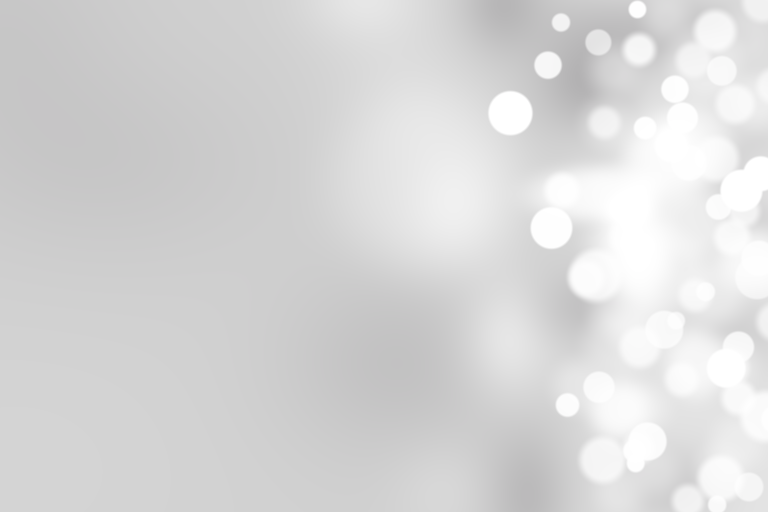
Reproduce this background procedurally as a Shadertoy shader.

```glsl
const vec3 PAPER = vec3(0.818);
const vec3 SHADE = vec3(0.68, 0.675, 0.68);
const vec3 LIGHT = vec3(0.955);
const vec3 WHITE = vec3(1.0);

// Lead disc: centre and radius, in canvas heights
const vec3 LEAD_DISC = vec3(0.997, 0.779, 0.043);

// Left limit of the scattered discs at the bottom and at the top
const float EDGE_LOW = 1.10;
const float EDGE_HIGH = 1.02;
const float RIGHT_LIMIT = 1.52;

// Layers: disc count, smallest radius, largest radius, blur
const vec4 HAZE_LAYER = vec4(24.0, 0.040, 0.075, 0.030);
const vec4 SOFT_LAYER = vec4(26.0, 0.030, 0.052, 0.010);
const vec4 CRISP_LAYER = vec4(30.0, 0.017, 0.043, 0.003);

vec3 hash3(float n) {
    vec3 q = fract(n * vec3(0.1031, 0.1030, 0.0973));
    q += dot(q, q.yzx + 33.33);
    return fract((q.xxy + q.yzz) * q.zyx);
}

// Elliptic patch that fades out smoothly
float patchAt(vec2 p, vec2 centre, vec2 size) {
    vec2 q = (p - centre) / size;
    return exp(-dot(q, q));
}

// Elliptic patch with a flat top and a quicker fall
float plateauAt(vec2 p, vec2 centre, vec2 size) {
    vec2 q = (p - centre) / size;
    float d = dot(q, q);
    return exp(-d * d);
}

float disc(vec2 p, vec2 centre, float radius, float blur) {
    float soft = max(blur, 0.75 / iResolution.y);
    return 1.0 - smoothstep(radius - soft, radius + soft, length(p - centre));
}

// Broad grey field with its shadows and glows
vec3 backdrop(vec2 p) {
    float shadow = 0.25 * patchAt(p, vec2(0.22, 0.68), vec2(0.32, 0.20));
    shadow += 0.26 * patchAt(p, vec2(0.00, 0.95), vec2(0.25));
    shadow += 0.42 * patchAt(p, vec2(0.78, 0.29), vec2(0.22, 0.18));
    shadow += 0.65 * patchAt(p, vec2(1.03, 0.03), vec2(0.09, 0.13));
    shadow += 0.75 * patchAt(p, vec2(0.98, 0.99), vec2(0.08, 0.09));
    vec3 colour = mix(PAPER, SHADE, min(shadow, 1.0));

    float glow = 0.10 * patchAt(p, vec2(0.03, 0.08), vec2(0.40, 0.30));
    glow += 0.48 * plateauAt(p, vec2(0.84, 0.64), vec2(0.20, 0.18));
    glow += 0.42 * patchAt(p, vec2(0.89, 0.60), vec2(0.10, 0.12));
    glow += 0.32 * patchAt(p, vec2(0.80, 0.84), vec2(0.15, 0.13));
    glow += 0.58 * patchAt(p, vec2(0.71, 1.01), vec2(0.12, 0.09));
    glow += 0.70 * patchAt(p, vec2(1.00, 0.34), vec2(0.09, 0.12));
    glow += 0.25 * patchAt(p, vec2(0.87, 0.04), vec2(0.10, 0.10));
    glow += 0.55 * smoothstep(1.02, 1.28, p.x);
    colour = mix(colour, LIGHT, min(glow, 1.0));

    float pocket = 0.80 * patchAt(p, vec2(1.14, 0.83), vec2(0.09, 0.09));
    pocket += 0.55 * patchAt(p, vec2(1.15, 0.40), vec2(0.10, 0.08));
    pocket += 0.65 * patchAt(p, vec2(1.27, 0.94), vec2(0.22, 0.08));
    pocket += 0.35 * patchAt(p, vec2(1.44, 0.34), vec2(0.10, 0.08));
    pocket += 0.45 * patchAt(p, vec2(1.31, 0.05), vec2(0.10, 0.08));
    pocket += 0.45 * patchAt(p, vec2(1.48, 0.64), vec2(0.08, 0.10));
    return mix(colour, SHADE, min(pocket, 1.0));
}

// Dense white light where the discs run together
vec3 brightCore(vec3 colour, vec2 p) {
    float core = plateauAt(p, vec2(1.245, 0.51), vec2(0.070, 0.105));
    core += 0.85 * plateauAt(p, vec2(1.16, 0.62), vec2(0.13, 0.055));
    core += 0.80 * plateauAt(p, vec2(1.31, 0.70), vec2(0.09, 0.08));
    core += 0.85 * plateauAt(p, vec2(1.21, 0.20), vec2(0.06, 0.06));
    core += 0.75 * plateauAt(p, vec2(1.36, 0.29), vec2(0.06, 0.07));
    core += 0.75 * plateauAt(p, vec2(1.47, 0.49), vec2(0.07, 0.06));
    return mix(colour, WHITE, min(core, 1.0));
}

// One depth of out-of-focus lights, spread evenly up the right side
vec3 scatter(vec3 colour, vec2 p, vec4 layer, float seed, float strength) {
    int count = int(layer.x);
    for (int i = 0; i < count; i++) {
        float n = float(i);
        vec3 place = hash3(n + seed);
        vec3 look = hash3(n + seed + 71.0);
        float y = (n + place.y) / layer.x;
        float x = mix(mix(EDGE_LOW, EDGE_HIGH, y), RIGHT_LIMIT, pow(place.x, 0.8));
        float radius = mix(layer.y, layer.z, look.x * look.x);
        float alpha = strength * mix(0.55, 1.0, sqrt(look.y));
        colour = mix(colour, WHITE, alpha * disc(p, vec2(x, y), radius, layer.w));
    }
    return colour;
}

void mainImage(out vec4 fragColor, in vec2 fragCoord) {
    vec2 p = fragCoord / iResolution.y;
    vec3 colour = backdrop(p);

    // Lights from far to near
    colour = scatter(colour, p, HAZE_LAYER, 11.0, 0.42);
    colour = brightCore(colour, p);
    colour = scatter(colour, p, SOFT_LAYER, 203.0, 0.85);
    colour = scatter(colour, p, CRISP_LAYER, 419.0, 1.0);
    colour = mix(colour, WHITE, disc(p, LEAD_DISC.xy, LEAD_DISC.z, CRISP_LAYER.w));

    fragColor = vec4(colour, 1.0);
}
```
